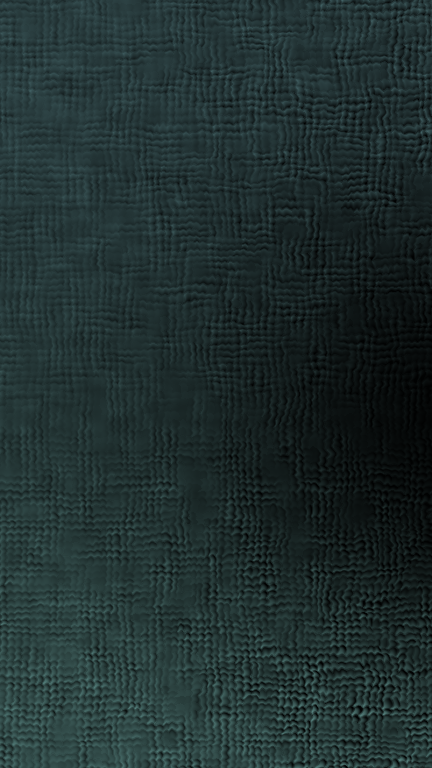
Write a Shadertoy shader that draws this texture.

```glsl
// Dark teal pebbled sheet: a fine grid of small lens-like cells under soft light.
// Each cell carries a ramp that falls away from the light and ends in a crisp edge;
// streaky noise varies the ramps, and a broad shadow sinks the right side.

const float TAU = 6.2831853;
const float CELLS_ACROSS = 61.0;
const vec3 TOP_TINT = vec3(0.67, 0.99, 1.02);
const vec3 BOTTOM_TINT = vec3(0.66, 1.0, 0.97);

float hash(vec2 p) {
    vec3 q = fract(vec3(p.xyx) * 0.1031);
    q += dot(q, q.yzx + 33.33);
    return fract((q.x + q.y) * q.z);
}

float valueNoise(vec2 p) {
    vec2 cell = floor(p);
    vec2 f = fract(p);
    f = f * f * (3.0 - 2.0 * f);
    float low = mix(hash(cell), hash(cell + vec2(1.0, 0.0)), f.x);
    float high = mix(hash(cell + vec2(0.0, 1.0)), hash(cell + 1.0), f.x);
    return mix(low, high, f.y);
}

// Shifts rows and columns slightly and scallops the cell borders.
vec2 bendGrid(vec2 p, float amount) {
    vec2 broad = vec2(valueNoise(p * 0.17 + 11.0), valueNoise(p * 0.17 + 47.0));
    vec2 fine = vec2(valueNoise(p * 0.7 + 83.0), valueNoise(p * 0.7 + 139.0));
    vec2 bent = p + amount * ((broad - 0.5) * 1.1 + (fine - 0.5) * 0.65);
    return bent + 0.1 * cos(TAU * bent.yx);
}

// Ramp from -1 to 1 across each cell with a softened jump at its border.
vec2 cellRamp(vec2 grid, float softness) {
    vec2 q = fract(grid) - 0.5;
    return 2.0 * q * smoothstep(vec2(0.5), vec2(0.5 - softness), abs(q));
}

// Shade of the cells along the light; strength changes in streaks and per cell.
float cellShade(vec2 p, vec2 grid, vec2 toLight) {
    vec2 id = floor(grid);
    float columns = valueNoise(p * vec2(0.5, 0.22) + 203.0);
    float rows = valueNoise(p * vec2(0.22, 0.5) + 271.0);
    vec2 strength = smoothstep(vec2(0.05), vec2(0.85), vec2(columns, rows));
    strength *= mix(vec2(0.5), vec2(1.5), vec2(hash(id + 17.0), hash(id + 71.0)));
    return dot(cellRamp(grid, 0.2) * strength, toLight);
}

float rightShadow(vec2 uv) {
    vec2 d = (uv - vec2(1.04, 0.44)) / vec2(0.53, 0.30);
    return exp(-dot(d, d));
}

float baseLight(vec2 uv, float shadow) {
    float light = 0.222 + 0.075 * smoothstep(0.45, 0.0, uv.y)
                + 0.022 * smoothstep(0.55, 1.0, uv.y);
    return light * (1.0 - 0.14 * uv.x) * (1.0 - 0.87 * shadow);
}

void mainImage(out vec4 fragColor, in vec2 fragCoord) {
    vec2 uv = fragCoord / iResolution.xy;
    vec2 p = fragCoord / iResolution.x * CELLS_ACROSS;

    // Broad light and shadow, its border roughened by slow noise
    float drift = valueNoise(p * 0.09 + 401.0) - 0.5;
    float shadow = rightShadow(uv + 0.06 * drift);
    float light = baseLight(uv, shadow);

    // Relief, lit from the left and away from the shadow's height
    vec2 toLight = vec2(-1.0, mix(-1.0, 1.0, smoothstep(0.36, 0.54, uv.y)));
    float relief = 0.24 + 0.26 * smoothstep(0.1, 1.0, uv.x)
                 + 0.12 * smoothstep(0.5, 0.1, uv.y) + 0.45 * shadow;
    vec2 grid = bendGrid(p, 0.6 + 0.5 * uv.x);
    float shade = cellShade(p, grid, toLight);

    // Short woven blotches and a slight tone per cell
    float weave = valueNoise(p * vec2(0.25, 0.9) + 503.0)
                + valueNoise(p * vec2(0.9, 0.25) + 557.0) - 1.0;
    float cellTone = hash(floor(grid) + 611.0) - 0.5;

    light *= 1.0 + relief * (1.2 * shade + 0.35 * cellTone)
           + 0.16 * weave + 0.06 * drift;
    vec3 tint = mix(BOTTOM_TINT, TOP_TINT, smoothstep(0.1, 0.9, uv.y));
    fragColor = vec4(max(light, 0.008) * tint, 1.0);
}
```
